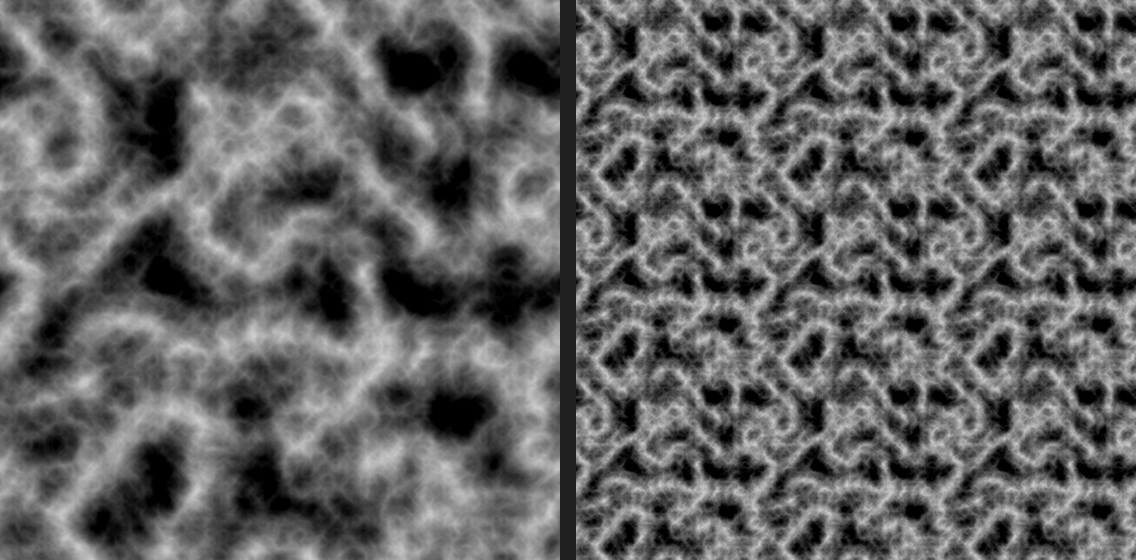
Left: one tile. Right: repeated 3 by 3.
A Shadertoy shader for this texture:

```glsl
// Smoky grey veins around soft black pockets, tiling in both directions.
// Octaves of wrapping gradient noise are folded at zero and summed, so the
// zero crossings become bright ridges and the extremes sink to black.

// Unit gradient for a lattice cell, from a hash without sine
vec2 cellGradient(vec2 cell, float seed) {
    vec3 p = fract(vec3(cell.xyx + seed * 17.37) * vec3(0.1031, 0.1030, 0.0973));
    p += dot(p, p.yzx + 33.33);
    vec2 direction = fract((p.xx + p.yz) * p.zy) * 2.0 - 1.0;
    return normalize(direction + 1e-4);
}

// One corner's contribution; the cell index wraps at the period
float corner(vec2 cell, vec2 offset, vec2 local, float period, float seed) {
    vec2 wrapped = mod(cell + offset, period);
    return dot(cellGradient(wrapped, seed), local - offset);
}

// Gradient noise with a whole number of cells per tile
float tiledNoise(vec2 p, float period, float seed) {
    vec2 cell = floor(p);
    vec2 local = p - cell;
    vec2 blend = local * local * local * (local * (local * 6.0 - 15.0) + 10.0);
    float bottom = mix(corner(cell, vec2(0, 0), local, period, seed),
                       corner(cell, vec2(1, 0), local, period, seed), blend.x);
    float top = mix(corner(cell, vec2(0, 1), local, period, seed),
                    corner(cell, vec2(1, 1), local, period, seed), blend.x);
    return mix(bottom, top, blend.y);
}

// Folded octaves; the small constant rounds the ridge crests
float turbulence(vec2 uv) {
    float sum = 0.0;
    float amplitude = 1.0;
    float period = 5.0;
    for (int octave = 0; octave < 5; octave++) {
        float seed = float(octave) + 3.0;
        vec2 shift = vec2(0.37, 0.71) * seed;
        float n = tiledNoise(uv * period + shift, period, seed);
        sum += amplitude * sqrt(n * n + 0.0006);
        amplitude *= 0.5;
        period *= 2.0;
    }
    return sum;
}

void mainImage(out vec4 fragColor, in vec2 fragCoord) {
    vec2 uv = fragCoord / iResolution.xy;

    // Invert: calm crossings turn light, strong swings clip to black
    float grey = clamp(0.89 - 1.4 * turbulence(uv), 0.0, 1.0);
    fragColor = vec4(vec3(grey), 1.0);
}
```
